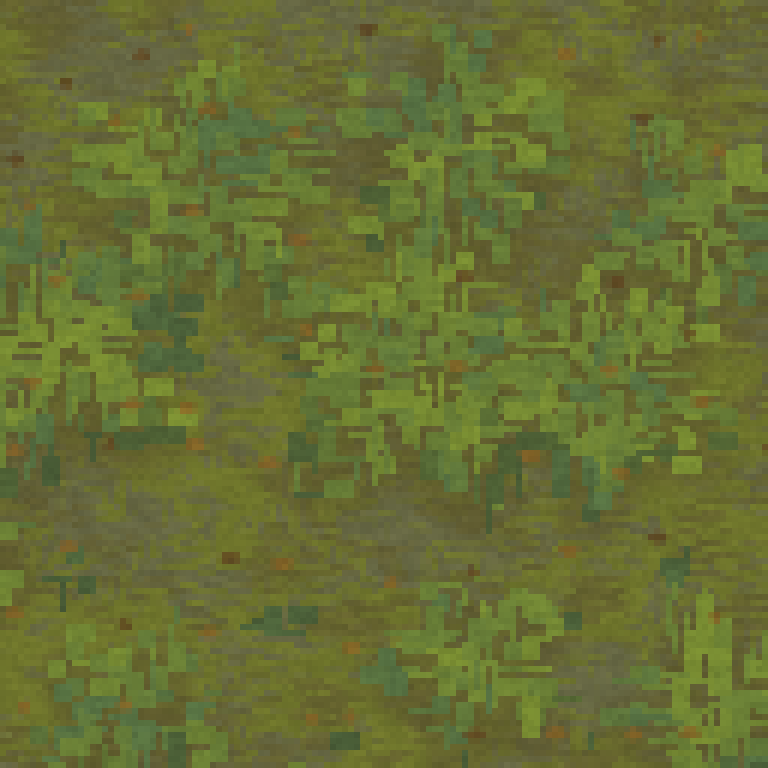
This texture is drawn by a Shadertoy shader. Its source:

```glsl
const float CELLS = 128.0;

const vec3 OLIVE  = vec3(0.435, 0.460, 0.170);
const vec3 GREY   = vec3(0.400, 0.405, 0.265);
const vec3 BROWN  = vec3(0.385, 0.365, 0.185);
const vec3 COOL   = vec3(0.340, 0.445, 0.260);
const vec3 LEAF   = vec3(0.405, 0.490, 0.215);
const vec3 BRIGHT = vec3(0.485, 0.560, 0.190);
const vec3 DARK   = vec3(0.275, 0.345, 0.205);
const vec3 ORANGE = vec3(0.530, 0.375, 0.140);
const vec3 RUST   = vec3(0.370, 0.260, 0.120);

float hash(vec2 p, float seed) {
    vec3 q = fract(vec3(p.xyx + seed * 17.3) * vec3(0.1031, 0.1030, 0.0973));
    q += dot(q, q.yzx + 33.33);
    return fract((q.x + q.y) * q.z);
}

vec2 hash2(vec2 p, float seed) {
    return vec2(hash(p, seed), hash(p, seed + 0.7));
}

float noise(vec2 p, float seed) {
    vec2 i = floor(p), f = fract(p);
    f = f * f * (3.0 - 2.0 * f);
    float low = mix(hash(i, seed), hash(i + vec2(1, 0), seed), f.x);
    float high = mix(hash(i + vec2(0, 1), seed), hash(i + vec2(1, 1), seed), f.x);
    return mix(low, high, f.y);
}

// Random value that stays constant along short runs of a row
float streak(vec2 p, float len, float seed) {
    float shift = hash(vec2(p.y, 3.0), seed) * len;
    return hash(vec2(floor((p.x + shift) / len), p.y), seed + 1.0);
}

// Outward direction (xy) and coverage (z) of the strongest plant nearby
vec3 plant(vec2 p, float spacing, vec2 radii, float seed) {
    vec3 best = vec3(1.0, 0.0, -1.0);
    vec2 home = floor(p / spacing);
    for (int y = -1; y <= 1; y++)
    for (int x = -1; x <= 1; x++) {
        vec2 id = home + vec2(x, y);
        vec2 d = p - (id + 0.1 + 0.8 * hash2(id, seed)) * spacing;
        float radius = max(mix(radii.x, radii.y, hash(id, seed + 2.0)), 0.5);
        float lobes = 1.0 + 0.22 * sin(5.0 * atan(d.y, d.x + 0.001) + 6.3 * hash(id, seed + 3.0));
        float cover = 1.0 - length(d) / (radius * lobes);
        if (cover > best.z) best = vec3(d / (length(d) + 0.01), cover);
    }
    return best;
}

vec3 bush(vec2 p) {
    return plant(p, CELLS / 3.0, vec2(9.0, 26.0), 5.0);
}

vec3 ground(vec2 p) {
    bool upright = noise(p / 5.0, 21.0) > 0.62;
    float run = streak(upright ? p.yx : p, 3.0, 22.0);
    float patches = 0.6 * noise(p / 13.0, 23.0) + 0.4 * noise(p / vec2(6.0, 4.0), 24.0);
    vec3 col = mix(GREY, OLIVE, smoothstep(0.28, 0.58, patches + 0.4 * (run - 0.5)));
    float soil = noise(p / vec2(9.0, 6.0), 25.0) + 0.6 * (streak(p, 4.0, 26.0) - 0.5);
    col = mix(col, BROWN, 0.75 * smoothstep(0.5, 0.85, soil));
    float shade = smoothstep(-0.05, 0.3, bush(p + vec2(0.0, 4.0)).z);
    return mix(col, BROWN * 0.95, 0.6 * shade);
}

vec3 leafColour(vec2 c, vec3 b, float chance) {
    float tone = noise(c / 9.0, 31.0) + 0.5 * (chance - 0.5) + 0.12 * b.z;
    vec3 col = mix(COOL, LEAF, smoothstep(0.22, 0.5, tone));
    col = mix(col, BRIGHT, 0.85 * smoothstep(0.52, 0.95, tone));
    float under = smoothstep(0.1, -0.7, b.y) * smoothstep(0.5, 0.15, b.z);
    return mix(col, DARK, 0.9 * under * step(hash(c, 32.0), 0.6));
}

// Overlapping blocky leaves that point away from their plant
vec3 foliage(vec2 p, vec3 col) {
    float top = -1.0;
    vec2 home = floor(p / 3.0);
    for (int y = -1; y <= 1; y++)
    for (int x = -1; x <= 1; x++) {
        vec2 id = home + vec2(x, y);
        vec2 c = floor((id + hash2(id, 41.0)) * 3.0) + 0.5;
        float order = hash(id, 42.0);
        vec2 d = abs(p - c);
        if (order < top || max(d.x, d.y) > 3.0) continue;
        vec3 b = bush(c);
        vec3 sprig = plant(c, 18.0, vec2(-4.0, 5.5), 8.0);
        bool small = sprig.z > 0.1 && b.z < 0.35;
        vec3 owner = small ? sprig : b;
        if (owner.z < 0.04 + 0.34 * hash(id, 43.0)) continue;
        bool flat_ = abs(owner.x) > abs(owner.y) * mix(0.3, 1.5, hash(id, 44.0));
        vec2 size = vec2(mix(1.1, 3.1, hash(id, 45.0)), mix(0.6, 1.5, hash(id, 46.0)));
        if (!flat_) size = size.yx;
        if (d.x > size.x || d.y > size.y) continue;
        float chance = hash(id, 47.0);
        col = small ? mix(DARK, COOL, 0.8 * chance) : leafColour(c, b, chance);
        top = order;
    }
    return col;
}

// Small fallen leaves
vec3 litter(vec2 p, vec3 col) {
    vec2 id = floor(p / 14.0);
    vec2 c = (id + 0.15 + 0.7 * hash2(id, 51.0)) * 14.0;
    vec2 d = abs(p - c) / vec2(mix(1.0, 2.0, hash(id, 52.0)), 1.1);
    float mask = smoothstep(1.25, 0.6, length(d)) * step(hash(id, 53.0), 0.65);
    vec3 tint = mix(ORANGE, RUST, step(0.68, hash(id, 54.0)));
    return mix(col, tint, 0.75 * mask);
}

void mainImage(out vec4 fragColor, in vec2 fragCoord) {
    vec2 uv = fragCoord / min(iResolution.x, iResolution.y);
    vec2 p = floor(uv * CELLS) + 0.5;
    vec3 col = litter(p, foliage(p, ground(p)));
    float grain = 0.07 * (hash(p, 61.0) - 0.5) + 0.09 * (streak(p, 3.0, 62.0) - 0.5);
    fragColor = vec4(col * (1.0 + grain), 1.0);
}
```
